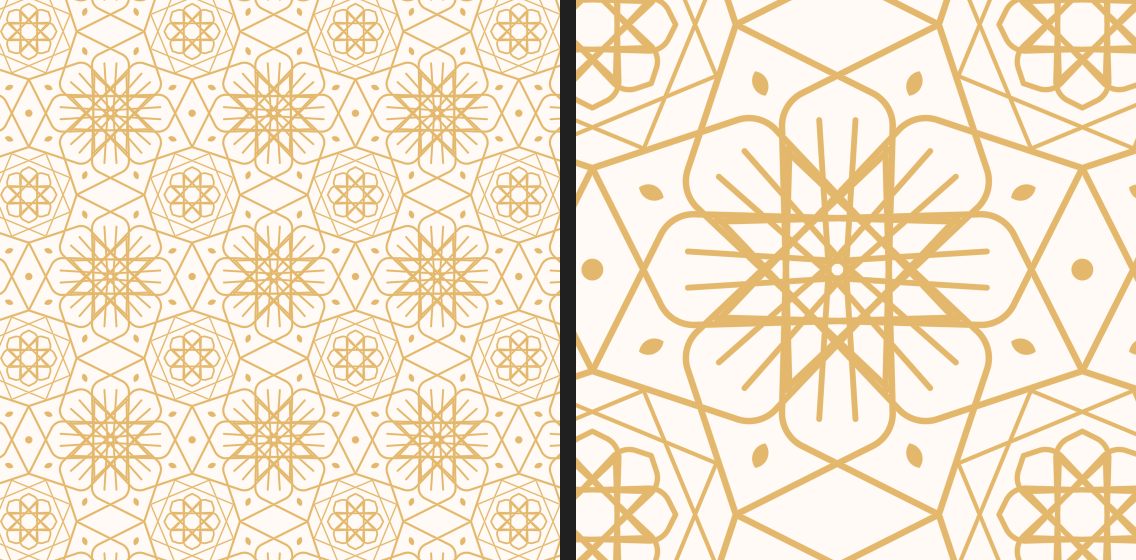
Left, the full canvas; right, a detail of the centre.
Reproduce this pattern procedurally as a WebGL 1 fragment shader.

```glsl
precision highp float;
// Golden line lattice: large eight-petal flowers whose lines run on into an
// octagon lattice, with small rosettes between them, leaves and dots.
// Each motif is one arm of distance functions, turned eight times and repeated.

uniform vec2 u_resolution;

const float REPEATS = 3.4286;               // tiles across the canvas
const vec2 FLOWER_CENTER = vec2(0.4889, 0.5062);
const vec3 CREAM = vec3(1.0, 0.98, 0.96);
const vec3 GOLD = vec3(0.894, 0.722, 0.424);
const vec2 TIP_NORMAL = vec2(0.44721, 0.89443); // normal of the sloping petal tip
const vec2 LATTICE_VERTEX = vec2(0.2071, 0.5);

mat2 rotation(float angle) {
  float c = cos(angle);
  float s = sin(angle);
  return mat2(c, s, -s, c);
}

float segment(vec2 p, vec2 a, vec2 b) {
  vec2 ab = b - a;
  float t = clamp(dot(p - a, ab) / dot(ab, ab), 0.0, 1.0);
  return length(p - a - ab * t);
}

// Arc from the +x direction round to the tip normal.
float shoulderArc(vec2 p, vec2 center, float radius) {
  vec2 v = p - center;
  bool inside = v.y > 0.0 && v.x * TIP_NORMAL.y > v.y * TIP_NORMAL.x;
  return inside ? abs(length(v) - radius) : 1.0;
}

// Half a petal: sloping tip, round shoulder, and a side crossing the center.
float petal(vec2 p, float halfWidth, float tipHeight, float radius, vec2 sideEnd) {
  float cx = halfWidth - radius;
  float cy = tipHeight - (cx + radius / TIP_NORMAL.x) * 0.5;
  vec2 center = vec2(cx, cy);
  float d = segment(p, vec2(0.0, tipHeight), center + radius * TIP_NORMAL);
  d = min(d, shoulderArc(p, center, radius));
  return min(d, segment(p, vec2(halfWidth, cy), sideEnd));
}

// Pointed leaf along y, formed by two overlapping discs.
float leaf(vec2 p, float halfLength, float halfWidth) {
  float offset = (halfLength * halfLength - halfWidth * halfWidth) / (2.0 * halfWidth);
  return length(vec2(abs(p.x) + offset, p.y)) - offset - halfWidth;
}

// Large flower, its stamens, surrounding lattice and leaves.
float flower(vec2 p) {
  float d = 1.0;
  mat2 leafTurn = rotation(radians(22.5));
  for (int i = 0; i < 8; i++) {
    vec2 q = rotation(radians(45.0) * float(i)) * p;
    d = min(d, leaf(leafTurn * q - vec2(0.0, 0.411), 0.027, 0.0155));
    q.x = abs(q.x);
    float outline = petal(q, 0.113, 0.396, 0.075, vec2(0.098, -0.25));
    outline = min(outline, segment(q, LATTICE_VERTEX, vec2(0.0, 0.396)));
    float stamen = segment(q, vec2(0.037, 0.305), vec2(0.015, -0.043));
    d = min(d, min(outline - 0.0066, stamen - 0.006));
  }
  return d;
}

// Small flower inside two thin crossed squares.
float rosette(vec2 p) {
  float d = 1.0;
  for (int i = 0; i < 8; i++) {
    vec2 q = rotation(radians(45.0) * float(i)) * p;
    float square = segment(q, vec2(-0.105, 0.253), vec2(0.253, 0.105));
    q.x = abs(q.x);
    float outline = petal(q, 0.054, 0.17, 0.045, vec2(0.047, -0.12));
    d = min(d, min(square - 0.0042, outline - 0.0055));
  }
  return d;
}

// Cell coordinates from -0.5 to 0.5, with repeats centered on the origin.
vec2 cell(vec2 p) {
  return fract(p + 0.5) - 0.5;
}

void main() {
  float size = min(u_resolution.x, u_resolution.y);
  vec2 tile = (gl_FragCoord.xy / size - FLOWER_CENTER) * REPEATS;
  float pixel = REPEATS / size;

  float d = flower(cell(tile));
  d = min(d, rosette(cell(tile - 0.5)));
  d = min(d, length(cell(tile - vec2(0.5, 0.0))) - 0.0223);

  float ink = 1.0 - smoothstep(-0.7 * pixel, 0.7 * pixel, d);
  gl_FragColor = vec4(mix(CREAM, GOLD, ink), 1.0);
}
```
